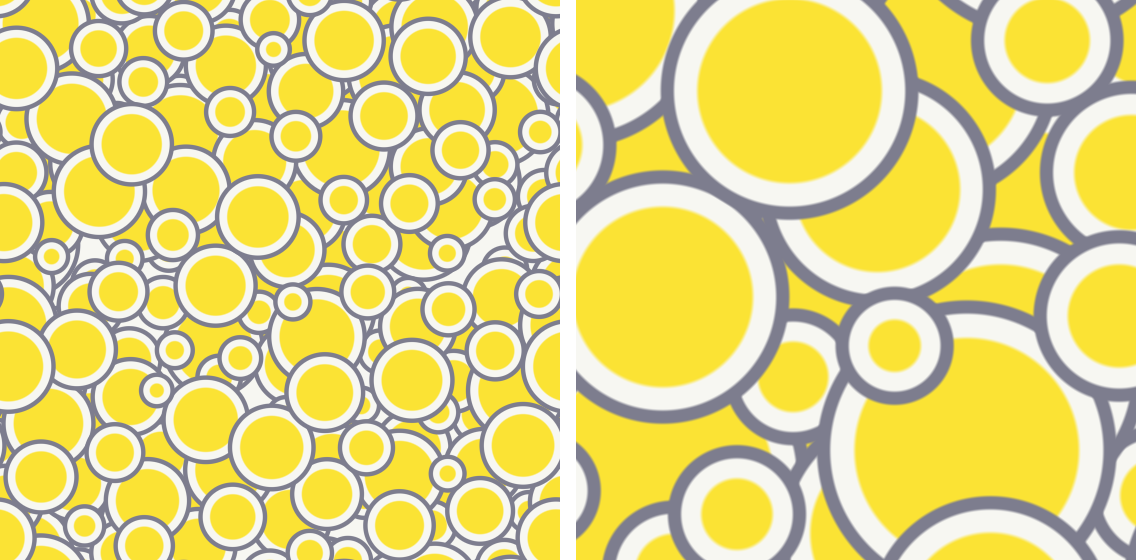
Left, the full canvas; right, a detail of the centre.
A Shadertoy shader for this pattern:

```glsl
const int DISC_COUNT = 170;
const vec3 YELLOW = vec3(0.985, 0.89, 0.205);
const vec3 WHITE = vec3(0.97, 0.97, 0.95);
const vec3 GREY = vec3(0.49, 0.49, 0.555);

vec3 hash3(float n) {
    return fract(sin(n * vec3(12.9898, 78.233, 39.425) + 1.7) * 4375.85);
}

// Shortest offset between two points on the repeating tile
vec2 wrappedOffset(vec2 a, vec2 b) {
    return fract(a - b + 0.5) - 0.5;
}

// Coverage of a shape with signed distance d and an edge of the given width
float coverage(float d, float width) {
    return 1.0 - smoothstep(-width, width, d);
}

void mainImage(out vec4 fragColor, in vec2 fragCoord) {
    vec2 uv = fragCoord / iResolution.xy;
    float edge = max(0.0011, 0.7 / iResolution.y);
    vec3 color = WHITE;

    // Evenly spread discs, painted from back to front
    for (int i = 0; i < DISC_COUNT; i++) {
        float n = float(i);
        vec3 rnd = hash3(n);
        vec2 center = n * vec2(0.75488, 0.56984) + 0.044 * (rnd.xy - 0.5);

        // Front discs are slightly smaller, so small ones stay whole
        float depthScale = mix(1.12, 0.93, n / float(DISC_COUNT));
        float radius = mix(0.033, 0.091, rnd.z) * depthScale;
        float d = length(wrappedOffset(uv, center)) - radius;
        if (d > edge) continue;

        // Grey outline, white band, yellow core
        float outline = 0.0079;
        float band = mix(0.0115, 0.0145, rnd.z);
        vec3 disc = mix(GREY, WHITE, coverage(d + outline, edge));
        disc = mix(disc, YELLOW, coverage(d + outline + band, edge * 1.4));
        color = mix(color, disc, coverage(d, edge));
    }

    fragColor = vec4(color, 1.0);
}
```
